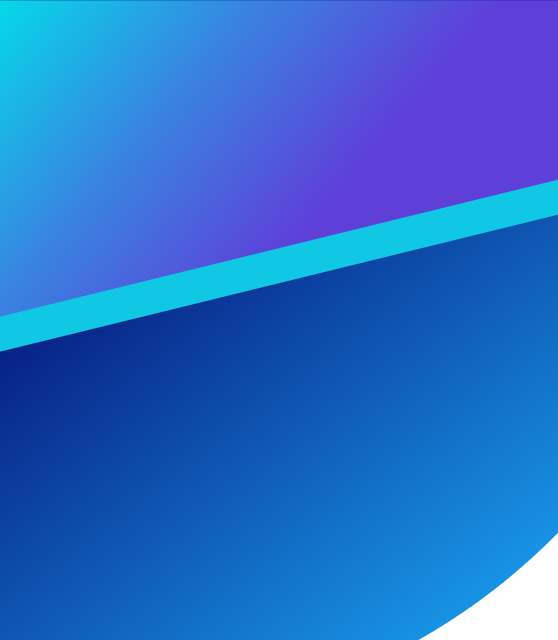
Write a WebGL 1 fragment shader that draws this background.

```glsl
precision highp float;
// Two diagonal gradient fields split by a slanted cyan band, with a white
// corner cut by a large circle. Linear ramps and signed distances are
// measured in canvas heights and blended with one-pixel smooth edges.

uniform vec2 u_resolution;

#define BAND_SLOPE 0.2455
#define BAND_TOP 0.5052
#define BAND_BOTTOM 0.4505
#define UPPER_AXIS vec2(0.767, 0.643)
#define UPPER_LENGTH 0.599
#define LOWER_AXIS vec2(0.607, 0.795)
#define LOWER_START 0.436
#define LOWER_END 1.190
#define ARC_CENTER vec2(0.1737, 0.8505)
#define ARC_RADIUS 0.9766
#define HAIRLINE 0.0013

const vec3 AQUA   = vec3(0.02, 0.85, 0.91);
const vec3 AZURE  = vec3(0.22, 0.52, 0.88);
const vec3 VIOLET = vec3(0.37, 0.25, 0.85);
const vec3 CYAN   = vec3(0.063, 0.784, 0.894);
const vec3 NAVY   = vec3(0.027, 0.13, 0.525);
const vec3 SKY    = vec3(0.09, 0.57, 0.89);

// Coverage of the region where the signed distance is positive.
float cover(float dist) {
  return clamp(dist * u_resolution.y + 0.5, 0.0, 1.0);
}

// Signed distance above a slanted line crossing the left edge at a height.
float aboveLine(vec2 p, float height) {
  return (p.y - height - BAND_SLOPE * p.x) / sqrt(1.0 + BAND_SLOPE * BAND_SLOPE);
}

// Three-stop ramp running from the top left corner.
vec3 upperField(vec2 fromTop) {
  float t = clamp(dot(fromTop, UPPER_AXIS) / UPPER_LENGTH, 0.0, 1.0);
  vec3 firstHalf = mix(AQUA, AZURE, min(t * 2.0, 1.0));
  return mix(firstHalf, VIOLET, max(t * 2.0 - 1.0, 0.0));
}

// Two-stop ramp from the left of the band to the cut corner.
vec3 lowerField(vec2 fromTop) {
  float t = (dot(fromTop, LOWER_AXIS) - LOWER_START) / (LOWER_END - LOWER_START);
  return mix(NAVY, SKY, clamp(t, 0.0, 1.0));
}

void main() {
  vec2 p = gl_FragCoord.xy / u_resolution.y;
  vec2 fromTop = vec2(p.x, 1.0 - p.y);

  // Lower field, then the band, then the upper field
  vec3 color = lowerField(fromTop);
  color = mix(color, CYAN, cover(aboveLine(p, BAND_BOTTOM)));
  color = mix(color, upperField(fromTop), cover(aboveLine(p, BAND_TOP)));

  // Faint dark hairline along the top edge
  color = mix(color, NAVY, 0.35 * cover(HAIRLINE - fromTop.y));

  // White corner outside the large circle
  color = mix(color, vec3(1.0), cover(distance(p, ARC_CENTER) - ARC_RADIUS));

  gl_FragColor = vec4(color, 1.0);
}
```
